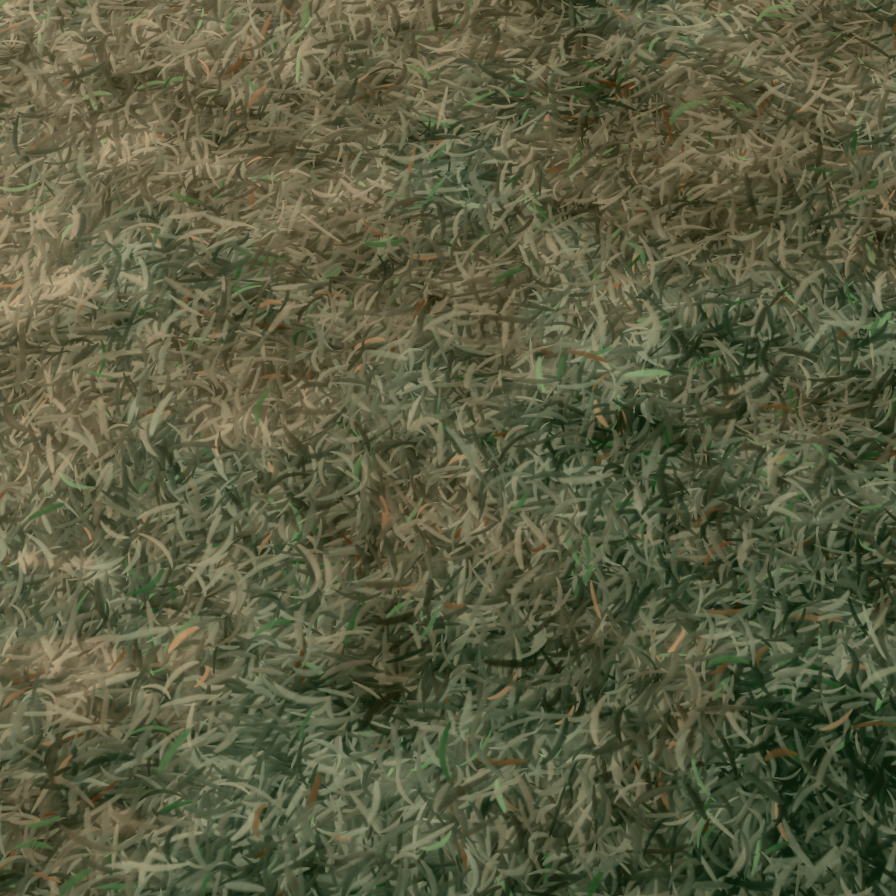
Reproduce this texture procedurally as a Shadertoy shader.

```glsl
// Worn lawn seen at a slant: many layers of short, soft, bent grass blades
// over mottled soil. Slow gradient noise sets shade, dryness and lean, so
// pale straw at the upper left turns into dark, cool green at the lower right.

#define LAYERS 14
#define BLADE_CELLS 23.0
#define BLADE_LENGTH 0.72
#define BLADE_WIDTH 0.125
#define BLADE_CONTRAST 0.92
#define BLADE_OPACITY 0.85
#define LEAN 1.0
#define LEAN_SPREAD 2.5
#define MEAN_TONE 0.46
#define PATCH_CONTRAST 0.30
#define SHADOW_COLOR vec3(0.125, 0.145, 0.075)
#define STRAW_COLOR vec3(0.610, 0.580, 0.465)

vec4 hash4(vec2 p) {
    vec4 q = fract(p.xyxy * vec4(0.1031, 0.1030, 0.0973, 0.1099));
    q += dot(q, q.wzxy + 33.33);
    return fract((q.xxyz + q.yzzw) * q.zywx);
}

vec2 gradientAt(vec2 cell) {
    float angle = 6.2832 * hash4(cell + 71.0).x;
    return vec2(cos(angle), sin(angle));
}

float gradientNoise(vec2 p) {
    vec2 i = floor(p), f = fract(p);
    vec2 u = f * f * f * (f * (f * 6.0 - 15.0) + 10.0);
    vec2 e = vec2(1.0, 0.0);
    float low = mix(dot(gradientAt(i), f),
                    dot(gradientAt(i + e), f - e), u.x);
    float high = mix(dot(gradientAt(i + e.yx), f - e.yx),
                     dot(gradientAt(i + 1.0), f - 1.0), u.x);
    return mix(low, high, u.y);
}

float fbm(vec2 p) {
    float sum = 0.0, gain = 1.0;
    for (int i = 0; i < 4; i++) {
        sum += gain * gradientNoise(p);
        p = mat2(1.6, 1.2, -1.2, 1.6) * p + 5.3;
        gain *= 0.55;
    }
    return sum;
}

// Shade from 0 to 1 turned into colour, tinted by dryness
vec3 grassColor(float tone, float dryness) {
    vec3 tint = mix(vec3(-0.040, 0.010, 0.002), vec3(0.030, 0.0, -0.012), dryness);
    return mix(SHADOW_COLOR, STRAW_COLOR, clamp(tone, -0.1, 1.2)) + tint;
}

// Returns coverage in x and the signed position across the blade in y
vec2 bladeShape(vec2 p, float angle, float halfLength, float halfWidth, float bend) {
    vec2 axis = vec2(cos(angle), sin(angle));
    float along = dot(p, axis) / halfLength;
    float across = dot(p, vec2(-axis.y, axis.x)) + bend * along * along;
    float taper = max(1.0 - along * along, 0.0);
    float side = across / (halfWidth * (0.35 + 0.65 * taper));
    float cover = 1.0 - smoothstep(0.25, 1.0, abs(side));
    return vec2(cover * smoothstep(0.0, 0.35, taper), clamp(side, -1.0, 1.0));
}

void mainImage(out vec4 fragColor, in vec2 fragCoord) {
    vec2 uv = fragCoord / iResolution.xy;

    // Blades shrink and flatten towards the far, upper edge
    vec2 ground = vec2((uv.x - 0.5) * (1.0 + 0.35 * uv.y), uv.y * (1.0 + 0.3 * uv.y));

    // Slow fields: shade, dryness, bare straw patches and lean
    float patches = fbm(ground * vec2(4.0, 6.0) + 3.7);
    float tone = MEAN_TONE + 0.20 * (uv.y - 0.5) - 0.20 * (uv.x - 0.5)
               + PATCH_CONTRAST * patches;
    float dryness = 0.5 + 0.9 * (uv.y - 0.5) - 0.3 * (uv.x - 0.5)
                  + 0.9 * fbm(ground * 3.5 + 17.0);
    float bare = smoothstep(0.12, 0.5, fbm(ground * vec2(4.0, 9.0) + 41.0))
               * (1.0 - smoothstep(0.05, 0.4, uv.x));
    dryness = clamp(dryness + bare, 0.0, 1.0);
    tone += 0.22 * bare;
    float contrast = BLADE_CONTRAST * mix(1.0, 0.78, dryness);
    float lean = LEAN - 0.35 * uv.y + 1.3 * gradientNoise(ground * 3.0 + 9.0);

    // Soil and shaded thatch
    float thatch = fbm(ground * 24.0);
    vec3 color = grassColor(tone - 0.14 + 0.4 * thatch, dryness);

    // Blades, layer over layer
    for (int layer = 0; layer < LAYERS; layer++) {
        float depth = float(layer) / float(LAYERS - 1);
        vec2 p = ground * BLADE_CELLS * (0.85 + 0.45 * fract(float(layer) * 0.618))
               + float(layer) * vec2(37.3, 19.7) + 50.0;
        vec2 cell = floor(p);
        for (int k = 0; k < 9; k++) {
            vec2 id = cell + vec2(k % 3 - 1, k / 3 - 1);
            vec4 place = hash4(id);
            vec4 look = hash4(id + 213.7);
            vec2 center = id + 0.2 + 0.6 * place.xy;
            float angle = lean + (place.z - 0.5) * LEAN_SPREAD;
            vec2 blade = bladeShape(p - center, angle,
                                    BLADE_LENGTH * (0.55 + 0.6 * place.w),
                                    BLADE_WIDTH * (0.65 + 0.7 * look.x),
                                    0.5 * (look.y - 0.5));
            float shade = tone + contrast * (look.z - 0.53 + 0.1 * depth)
                        + 0.08 * blade.y + 0.12 * thatch;
            vec3 bladeColor = grassColor(shade, clamp(dryness + 0.7 * (look.w - 0.5), 0.0, 1.0));
            // Rare russet and fresh green blades
            bladeColor += vec3(0.12, 0.01, -0.03) * step(0.985, look.w);
            bladeColor += vec3(-0.04, 0.06, -0.02) * step(look.w, 0.03);
            color = mix(color, bladeColor, blade.x * BLADE_OPACITY);
        }
    }

    fragColor = vec4(clamp(color, 0.0, 1.0), 1.0);
}
```
